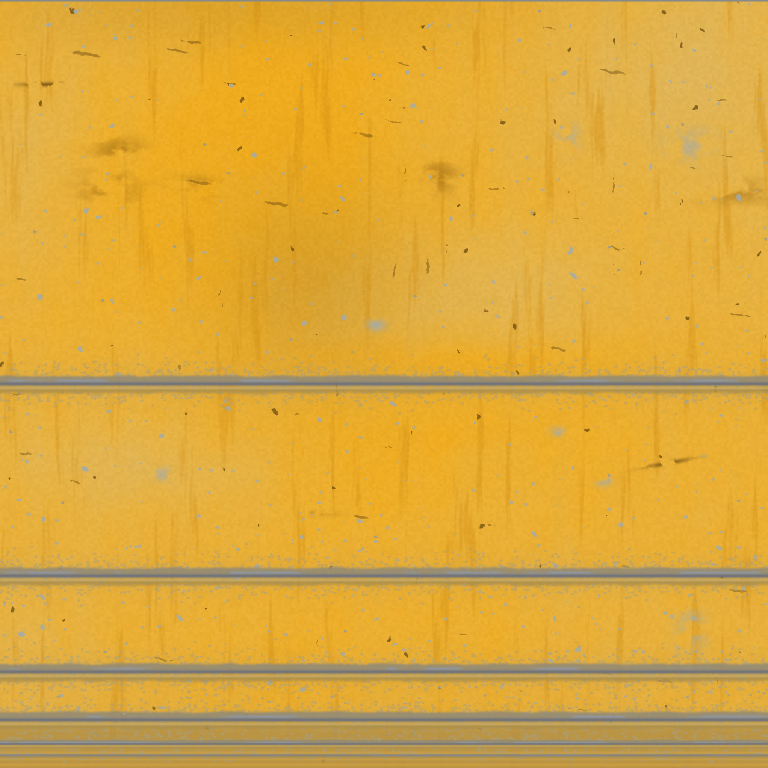
Reproduce this texture procedurally as a Shadertoy shader.

```glsl
// Worn yellow painted metal trim sheet with grey seams at halving heights.

float hash(vec2 p) {
    vec3 q = fract(p.xyx * vec3(0.1031, 0.103, 0.0973));
    q += dot(q, q.yzx + 33.33);
    return fract((q.x + q.y) * q.z);
}

// Cellular noise: x = distance to the nearest point, y = random id of its cell
vec2 cellular(vec2 p) {
    vec2 base = floor(p), best = vec2(9.0, 0.0);
    for (int j = -1; j <= 1; j++)
    for (int i = -1; i <= 1; i++) {
        vec2 cell = base + vec2(i, j);
        vec2 point = cell + 0.15 + 0.7 * vec2(hash(cell), hash(cell + 71.3));
        float d = length(p - point);
        if (d < best.x) best = vec2(d, hash(cell + 19.7));
    }
    return best;
}

// Layered, rotated and warped sines, about -1 to 1
float waves(vec2 p) {
    float sum = 0.0, amp = 0.5;
    for (int i = 0; i < 6; i++) {
        p = mat2(0.8, 0.6, -0.6, 0.8) * p * 1.75 + 1.7;
        sum += amp * sin(p.x + 1.6 * sin(p.y * 0.8 + sum));
        amp *= 0.62;
    }
    return sum;
}

// Soft elliptical spot
float spot(vec2 p, vec2 center, vec2 radius) {
    vec2 q = (p - center) / radius;
    return exp(-dot(q, q));
}

// Sparse ragged flakes of varied size
float flakes(vec2 p, vec2 scale, float density, float size) {
    vec2 c = cellular(p * scale + 0.16 * vec2(waves(p * 70.0), waves(p.yx * 80.0)));
    float r = size * (0.35 + 0.65 * fract(c.y * 917.0));
    return step(c.y, density) * smoothstep(r, r * 0.55, c.x);
}

vec3 paint(vec2 p) {
    // Broad clouds of saturated and faded paint
    float fade = 0.42 + 0.2 * waves(p * vec2(3.0, 4.0) + 2.0);
    fade += 0.45 * spot(p, vec2(0.92, 0.9), vec2(0.2, 0.16));
    fade += 0.4 * spot(p, vec2(0.62, 0.62), vec2(0.16, 0.08));
    fade += 0.35 * spot(p, vec2(0.04, 0.83), vec2(0.08, 0.16));
    fade += 0.35 * spot(p, vec2(0.2, 0.39), vec2(0.22, 0.05));
    fade -= 0.4 * spot(p, vec2(0.38, 0.89), vec2(0.13, 0.1));
    fade -= 0.4 * spot(p, vec2(0.26, 0.7), vec2(0.17, 0.15));
    fade -= 0.3 * spot(p, vec2(0.52, 0.75), vec2(0.15, 0.1));
    fade -= 0.35 * spot(p, vec2(0.62, 0.53), vec2(0.2, 0.025));
    fade -= 0.3 * spot(p, vec2(0.5, 0.43), vec2(0.18, 0.09));
    fade += 0.07 * waves(p * vec2(45.0, 6.0)) + 0.05 * waves(p * 40.0);
    vec3 color = mix(vec3(0.94, 0.675, 0.12), vec3(0.88, 0.71, 0.34), clamp(fade, 0.0, 1.0));

    // Olive shade, vertical drips and fine grain
    color *= 1.0 - 0.08 * spot(p, vec2(0.4, 0.64), vec2(0.13, 0.13));
    color *= 1.0 - 0.06 * spot(p, vec2(0.3, 0.99), vec2(0.35, 0.05));
    float drip = smoothstep(0.45, 1.0, waves(p * vec2(60.0, 5.0) + 4.0));
    color = mix(color, vec3(0.82, 0.56, 0.08), 0.4 * drip);
    return color + 0.025 * (cellular(p * 260.0).y - 0.5);
}

vec3 addWear(vec3 color, vec2 p) {
    // Brown rubbed stains
    float stain = spot(p, vec2(0.155, 0.805), vec2(0.03, 0.015));
    stain += spot(p, vec2(0.255, 0.757), vec2(0.035, 0.012));
    stain += spot(p, vec2(0.14, 0.755), vec2(0.035, 0.02));
    stain += spot(p, vec2(0.57, 0.77), vec2(0.025, 0.02));
    stain += spot(p, vec2(0.4, 0.332), vec2(0.035, 0.005));
    stain += 0.8 * spot(p, vec2(0.96, 0.75), vec2(0.05, 0.015));
    stain *= smoothstep(-0.3, 0.7, waves(p * vec2(35.0, 60.0)));
    color = mix(color, vec3(0.62, 0.42, 0.08), 0.65 * min(stain, 1.0));

    // Dark pits, thin scratches and a broken scuff line
    float pits = flakes(p + 3.1, vec2(42.0, 38.0), 0.05, 0.16);
    pits += 0.6 * flakes(p + 7.7, vec2(55.0, 12.0), 0.035, 0.12);
    pits += 0.6 * flakes(p + 5.3 + vec2(0.0, 0.15 * p.x), vec2(14.0, 75.0), 0.025, 0.2);
    float scuff = spot(p, vec2(0.06, 0.89), vec2(0.035, 0.003));
    scuff += spot(p, vec2(0.87, 0.397 + 0.18 * (p.x - 0.87)), vec2(0.03, 0.003));
    pits += scuff * smoothstep(0.0, 0.4, waves(p * 90.0));
    color = mix(color, vec3(0.42, 0.29, 0.06), 0.75 * min(pits, 1.0));

    // Blue-grey chips, denser on the lower panels
    float density = mix(0.13, 0.055, smoothstep(0.2, 0.55, p.y));
    float chips = flakes(p, vec2(44.0, 48.0), density, 0.22);
    chips += 0.8 * flakes(p + 9.4, vec2(90.0, 110.0), density * 0.6, 0.32);
    float patches = spot(p, vec2(0.217, 0.382), vec2(0.015, 0.008));
    patches += spot(p, vec2(0.787, 0.375), vec2(0.012, 0.008));
    patches += spot(p, vec2(0.49, 0.577), vec2(0.012, 0.008));
    patches += spot(p, vec2(0.725, 0.438), vec2(0.01, 0.006));
    patches += 0.8 * spot(p, vec2(0.9, 0.175), vec2(0.018, 0.03));
    patches += 0.7 * spot(p, vec2(0.74, 0.82), vec2(0.015, 0.02));
    patches += 0.7 * spot(p, vec2(0.9, 0.81), vec2(0.03, 0.02));
    chips += patches * smoothstep(-0.5, 0.6, waves(p * 60.0));
    return mix(color, vec3(0.62, 0.67, 0.71), 0.8 * min(chips, 1.0));
}

vec3 addSeam(vec3 color, vec2 p, float height) {
    float scale = min(1.0, 16.0 * height);
    float d = (p.y - height) / scale;
    vec2 grain = cellular(p * vec2(230.0, 300.0));
    float ragged = d + 0.0012 * waves(p * vec2(40.0, 9.0));

    // Dusty halo and speckled paint loss
    color = mix(color, vec3(0.73, 0.6, 0.32), 0.4 * exp(-abs(d) / 0.014));
    float loss = step(grain.y, 0.65 * exp(-d * d / 0.00035)) * smoothstep(0.75, 0.3, grain.x);
    color = mix(color, vec3(0.66, 0.62, 0.5), 0.5 * loss);

    // Grey ledge above, olive lip below, pale glint and dark groove
    float ledge = smoothstep(0.013, 0.008, ragged) * smoothstep(-0.002, 0.001, d);
    color = mix(color, vec3(0.57, 0.54, 0.46), 0.85 * ledge);
    float lip = smoothstep(-0.015, -0.009, ragged) * smoothstep(-0.003, -0.007, d);
    color = mix(color, vec3(0.66, 0.55, 0.29), 0.75 * lip);
    color = mix(color, vec3(0.8, 0.69, 0.42), 0.7 * exp(-pow((d + 0.0055) / 0.0015, 2.0)));
    float bare = smoothstep(0.0, 0.5, waves(p * vec2(14.0, 25.0))) * exp(-pow((d - 0.004) / 0.002, 2.0));
    color = mix(color, vec3(0.55, 0.61, 0.72), 0.65 * bare);
    return mix(color, vec3(0.42, 0.44, 0.49), 0.9 * exp(-pow(d / 0.0025, 2.0)));
}

void mainImage(out vec4 fragColor, in vec2 fragCoord) {
    vec2 p = fragCoord / iResolution.xy;
    vec3 color = addWear(paint(p), p);

    // Grimy foot with narrow ridges
    color = mix(color, vec3(0.68, 0.55, 0.27), 0.8 * smoothstep(0.063, 0.045, p.y));
    float ridge = 0.5 + 0.5 * cos(6.2832 * (p.y - 0.0275) / 0.0078);
    color = mix(color, vec3(0.83, 0.64, 0.25), 0.6 * ridge * smoothstep(0.034, 0.03, p.y));

    for (int i = 1; i <= 6; i++) color = addSeam(color, p, exp2(-float(i)));

    // Grey rim along the top edge
    color = mix(color, vec3(0.53, 0.54, 0.53), smoothstep(0.997, 0.999, p.y));
    fragColor = vec4(clamp(color, 0.0, 1.0), 1.0);
}
```
